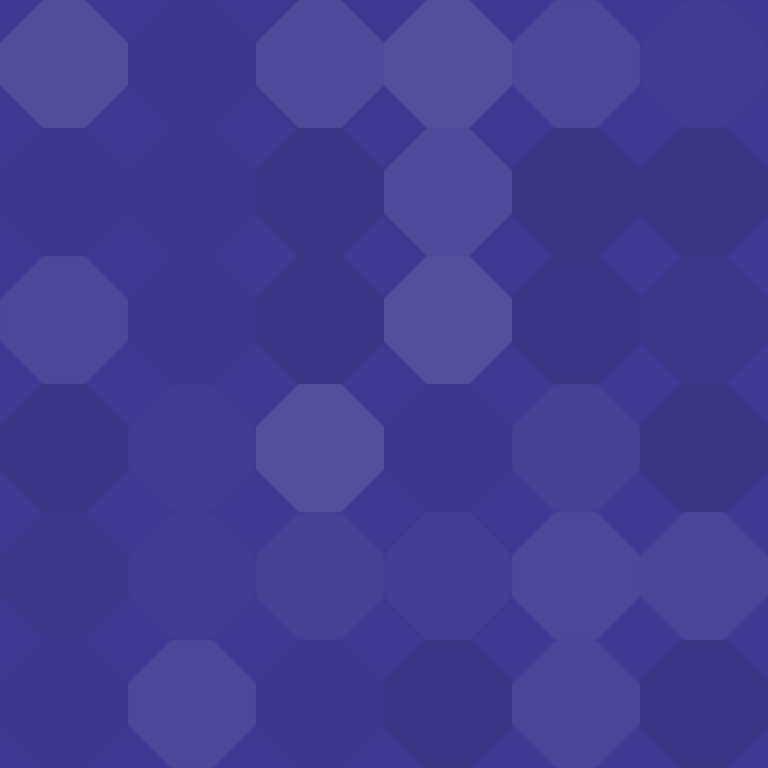
Write a WebGL 2 fragment shader that draws this pattern.

```glsl
#version 300 es
precision highp float;
// Six by six grid of touching octagons, tinted light or dark over indigo.

#define REPEATS 6.0
#define CORNER_CUT 0.333
#define STROKE_WIDTH 0.02
#define STROKE_ALPHA 0.02
#define MIN_ALPHA 0.02
#define MAX_ALPHA 0.15
#define TINT_LEVELS 16.0
#define SEED 3.0
#define BASE_COLOR vec3(0.235, 0.228, 0.573)
#define LIGHT_TINT vec3(0.867)
#define DARK_TINT vec3(0.133)

uniform vec2 u_resolution;
out vec4 fragColor;

float hash(vec2 p) {
    return fract(sin(dot(p, vec2(127.1, 311.7))) * 43758.5453);
}

// Signed distance to an octagon that fills a unit cell.
float octagonDistance(vec2 p) {
    vec2 a = abs(p);
    float sides = max(a.x, a.y) - 0.5;
    float corners = (a.x + a.y - 1.0 + CORNER_CUT) * 0.70711;
    return max(sides, corners);
}

// Tint colour in rgb, opacity in a; levels alternate light and dark.
vec4 cellTint(vec2 cell) {
    float level = floor(hash(mod(cell, REPEATS) + SEED) * TINT_LEVELS);
    vec3 tint = mod(level, 2.0) < 0.5 ? LIGHT_TINT : DARK_TINT;
    return vec4(tint, mix(MIN_ALPHA, MAX_ALPHA, level / (TINT_LEVELS - 1.0)));
}

void main() {
    float canvasSize = min(u_resolution.x, u_resolution.y);
    vec2 grid = gl_FragCoord.xy / canvasSize * REPEATS;
    float pixel = REPEATS / canvasSize;
    vec3 color = BASE_COLOR;

    // Neighbours are included so that shared edges blend on both sides.
    for (int y = -1; y <= 1; y++) {
        for (int x = -1; x <= 1; x++) {
            vec2 cell = floor(grid) + vec2(x, y);
            float d = octagonDistance(grid - cell - 0.5);

            // Translucent fill
            vec4 tint = cellTint(cell);
            float fill = 1.0 - smoothstep(-0.5 * pixel, 0.5 * pixel, d);
            color = mix(color, tint.rgb, fill * tint.a);

            // Faint black outline
            float edge = abs(d) - 0.5 * STROKE_WIDTH;
            float stroke = 1.0 - smoothstep(-0.5 * pixel, 0.5 * pixel, edge);
            color *= 1.0 - stroke * STROKE_ALPHA;
        }
    }
    fragColor = vec4(color, 1.0);
}
```
